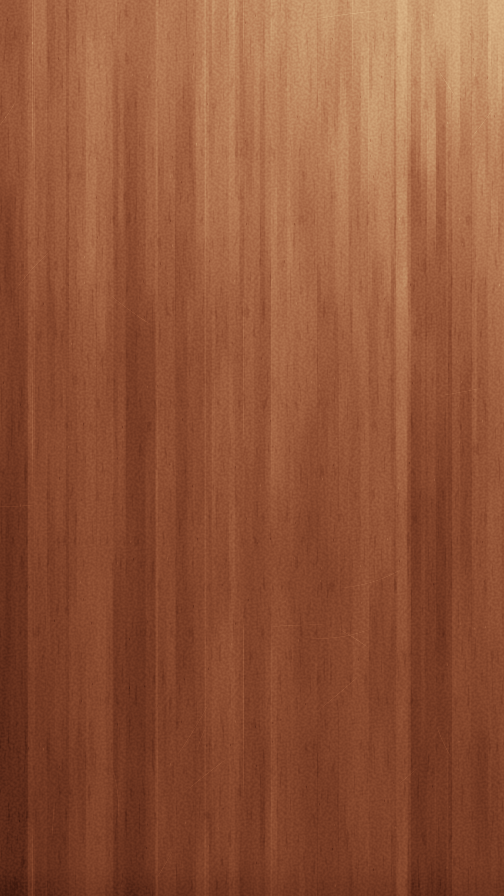
Write a Shadertoy shader that draws this texture.

```glsl
// Warm brown wood with upright strips, fine grain, faint scratches and a glow at the upper right.

// Tone is measured in steps along the colour ramp, lengths in canvas widths.
const float TONE_BOTTOM = 1.12;
const float TONE_TOP = 3.1;
const float GLOW_TONE = 2.35;
const vec2 GLOW_CENTRE = vec2(0.93, 1.04);
const vec2 GLOW_SIZE = vec2(0.58, 0.34);
const float WIDE_TONE = 0.32;
const float MEDIUM_TONE = 0.46;
const float NARROW_TONE = 0.42;
const float FIBRE_TONE = 0.22;
const float PORE_TONE = 0.45;
const float GRAIN_TONE = 0.7;
const float SEAM_TONE = 0.8;
const float SEAM_SHARE = 0.45;
const float SCRATCH_TONE = 0.6;
const float FLECK_TONE = 0.9;
const float EDGE_SOFTNESS = 0.0012;
const int SCRATCHES = 22;

// Dark planks: left edge, right edge, depth of tone
const vec3 DARK_PLANKS[3] = vec3[3](
    vec3(-0.10, 0.055, 0.9), vec3(0.225, 0.308, 0.5), vec3(0.815, 0.897, 0.65));

// Colour ramp from deep shade to highlight
const vec3 RAMP[8] = vec3[8](
    vec3(0.25, 0.10, 0.055), vec3(0.37, 0.17, 0.10), vec3(0.46, 0.23, 0.14),
    vec3(0.55, 0.30, 0.19), vec3(0.64, 0.39, 0.26), vec3(0.72, 0.49, 0.34),
    vec3(0.79, 0.61, 0.44), vec3(0.86, 0.71, 0.53));

float hash(vec2 p) {
    vec3 q = fract(p.xyx * vec3(0.1031, 0.1030, 0.0973));
    q += dot(q, q.yzx + 33.33);
    return fract((q.x + q.y) * q.z);
}

float cornerSlope(vec2 cell, vec2 offset) {
    float angle = 6.2832 * hash(cell);
    return dot(vec2(cos(angle), sin(angle)), offset);
}

// Gradient noise, roughly -0.7 to 0.7
float gradientNoise(vec2 p) {
    vec2 i = floor(p), f = fract(p);
    vec2 u = f * f * f * (f * (f * 6.0 - 15.0) + 10.0);
    vec2 e = vec2(1.0, 0.0);
    return mix(mix(cornerSlope(i, f), cornerSlope(i + e, f - e), u.x),
               mix(cornerSlope(i + e.yx, f - e.yx), cornerSlope(i + 1.0, f - 1.0), u.x), u.y);
}

// Flat tone of one strip, changing in soft steps along its length
float stripTone(float id, float y, float seed) {
    float drift = gradientNoise(vec2(id * 17.31 + seed, y * 2.2 + seed));
    return 1.0 * (hash(vec2(id, seed)) - 0.5) + 0.5 * (smoothstep(-0.07, 0.07, drift) - 0.5);
}

// Strips of uneven width; x is the tone, y a sparse, broken line along the seam
vec2 strips(vec2 p, float count, float seed, float soft) {
    float s = p.x * count;
    float cell = floor(s);
    float border = cell + 0.2 + 0.6 * hash(vec2(cell, seed + 5.0));
    float blend = smoothstep(-soft, soft, (s - border) / count);
    float tone = mix(stripTone(cell - 1.0, p.y, seed), stripTone(cell, p.y, seed), blend);
    float line = 1.0 - smoothstep(0.0, soft * 1.5, abs(s - border) / count);
    float run = smoothstep(-0.02, 0.06, gradientNoise(vec2(cell * 9.37, p.y * 1.5 + seed)));
    float pick = hash(vec2(cell, seed + 11.0));
    float side = pick < 0.6 * SEAM_SHARE ? 1.0 : pick < SEAM_SHARE ? -0.9 : 0.0;
    return vec2(tone, line * run * side);
}

// Thin, slightly bent scratches at scattered places
float scratches(vec2 p, float height, float soft) {
    float mark = 0.0;
    for (int i = 0; i < SCRATCHES; i++) {
        float k = float(i);
        vec2 centre = vec2(hash(vec2(k, 21.0)), height * hash(vec2(k, 22.0)));
        float angle = 3.1416 * hash(vec2(k, 23.0));
        float reach = mix(0.025, 0.08, hash(vec2(k, 24.0)));
        vec2 d = p - centre;
        vec2 q = vec2(dot(d, vec2(cos(angle), sin(angle))),
                      dot(d, vec2(-sin(angle), cos(angle))));
        float bend = (hash(vec2(k, 25.0)) - 0.5) * 4.0 * q.x * q.x;
        mark += (1.0 - smoothstep(0.0, soft * 1.2, abs(q.y - bend)))
              * (1.0 - smoothstep(0.5 * reach, reach, abs(q.x)));
    }
    return mark;
}

// Sparse upright flecks, mostly dark
float flecks(vec2 p, float soft) {
    vec2 size = vec2(0.025, 0.04);
    vec2 cell = floor(p / size);
    vec2 spot = 0.25 + 0.5 * vec2(hash(cell + 31.0), hash(cell + 47.0));
    vec2 d = abs((fract(p / size) - spot) * size);
    float shape = 1.0 - smoothstep(0.4, 1.4, length(d / vec2(soft, soft * 2.2)));
    float pick = hash(cell + 73.0);
    return shape * (pick < 0.08 ? -1.0 : pick > 0.95 ? 0.8 : 0.0);
}

vec3 woodColour(float tone) {
    vec3 colour = RAMP[0];
    for (int i = 1; i < 8; i++)
        colour = mix(colour, RAMP[i], clamp(tone + 2.0 - float(i), 0.0, 1.0));
    return colour;
}

void mainImage(out vec4 fragColor, in vec2 fragCoord) {
    vec2 uv = fragCoord / iResolution.xy;
    vec2 p = fragCoord / iResolution.x;
    float soft = max(EDGE_SOFTNESS, 0.5 / iResolution.x);

    // Strips whose ends are cut into narrow steps
    float endShift = 0.12 * (hash(vec2(floor(p.x * 80.0), 61.0)) - 0.5);
    vec2 ragged = p + vec2(0.0, endShift);
    vec2 wide = strips(ragged, 11.0, 3.7, soft);
    vec2 medium = strips(ragged, 25.0, 8.3, soft);
    vec2 narrow = strips(p, 50.0, 14.9, soft);

    // Broad light
    float tone = mix(TONE_BOTTOM, TONE_TOP, uv.y);
    vec2 fromGlow = (uv + vec2(0.0, 0.08 * medium.x + 0.05 * narrow.x) - GLOW_CENTRE) / GLOW_SIZE;
    tone += GLOW_TONE * exp(-dot(fromGlow, fromGlow));
    tone -= 0.75 * (1.0 - smoothstep(0.0, 0.25, uv.x)) * (1.0 - 0.7 * uv.y);
    tone -= 0.4 * (1.0 - smoothstep(0.0, 0.04, uv.y));
    for (int i = 0; i < 3; i++) {
        vec3 plank = DARK_PLANKS[i];
        float inside = smoothstep(-soft, soft, p.x - plank.x) * smoothstep(-soft, soft, plank.y - p.x);
        tone -= plank.z * inside * (1.0 - 0.6 * smoothstep(0.65, 0.95, uv.y + 0.2 * narrow.x));
    }

    // Strips, seams and surface detail
    tone += WIDE_TONE * wide.x + MEDIUM_TONE * medium.x + NARROW_TONE * narrow.x;
    tone += SEAM_TONE * (wide.y + 0.6 * medium.y);
    tone += FIBRE_TONE * gradientNoise(p * vec2(135.0, 9.0));
    tone -= PORE_TONE * smoothstep(0.25, 0.5, gradientNoise(p * vec2(150.0, 22.0) + 9.0));
    vec2 turned = mat2(0.8, 0.6, -0.6, 0.8) * p;
    tone += GRAIN_TONE * gradientNoise(turned * 205.0 + 40.0);
    tone += SCRATCH_TONE * scratches(p, iResolution.y / iResolution.x, soft);
    tone += FLECK_TONE * flecks(p, soft);

    fragColor = vec4(woodColour(tone), 1.0);
}
```
